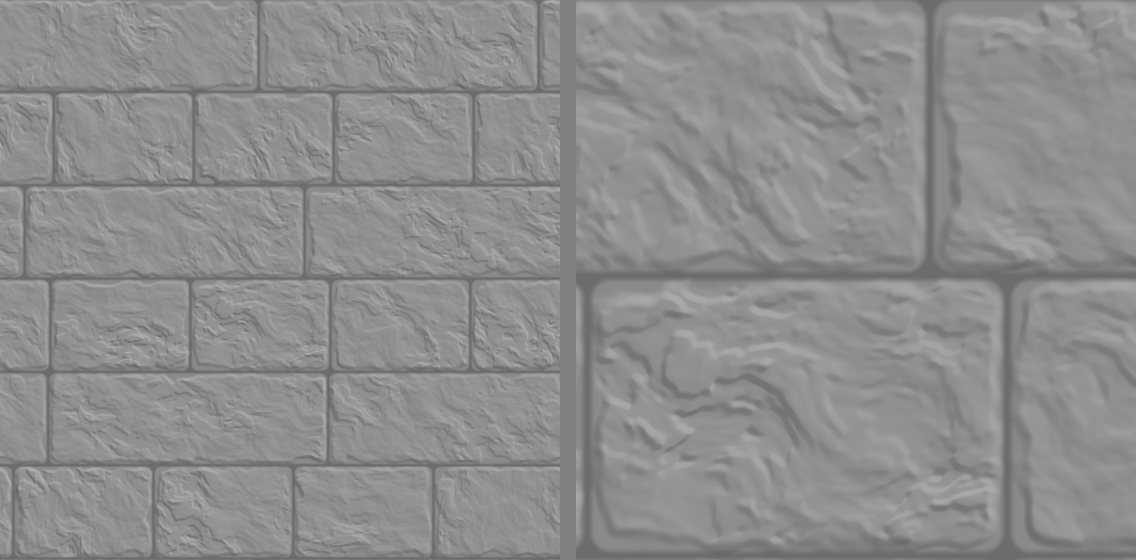
Left, the full canvas; right, a detail of the centre.
Give the GLSL for this texture map, as a three.js fragment shader.

```glsl
// Grey relief of rough stone blocks: six courses, alternating two long and four short blocks.
varying vec2 vUv;

const float COURSES = 6.0;
const float SEAM_SHIFT = 0.0025;
const vec3 LONG_OFFSETS = vec3(0.462, 0.044, 0.086);
const vec3 SHORT_OFFSETS = vec3(0.096, 0.090, 0.024);
const vec2 LIGHT_DIR = vec2(0.6, 0.8);
const float SAMPLE_STEP = 0.0021;

struct Block {
  vec2 local;    // position from the block centre
  vec2 halfSize;
  vec2 id;
};

vec2 hash2(vec2 p) {
  return fract(sin(vec2(dot(p, vec2(127.1, 311.7)), dot(p, vec2(269.5, 183.3)))) * 43758.55);
}

float cornerSlope(vec2 cell, vec2 corner, vec2 f) {
  float angle = 6.2832 * hash2(cell + corner).x;
  return dot(vec2(cos(angle), sin(angle)), f - corner);
}

float gradientNoise(vec2 p) {
  vec2 cell = floor(p), f = fract(p);
  vec2 s = f * f * f * (f * (f * 6.0 - 15.0) + 10.0);
  float low = mix(cornerSlope(cell, vec2(0.0), f), cornerSlope(cell, vec2(1.0, 0.0), f), s.x);
  float high = mix(cornerSlope(cell, vec2(0.0, 1.0), f), cornerSlope(cell, vec2(1.0), f), s.x);
  return mix(low, high, s.y);
}

float fbm(vec2 p) {
  float sum = 0.0, amplitude = 1.0;
  for (int i = 0; i < 4; i++) {
    sum += amplitude * gradientNoise(p);
    p = mat2(1.6, 1.2, -1.2, 1.6) * p + 7.3;
    amplitude *= 0.5;
  }
  return sum;
}

vec2 rotate(vec2 p, float angle) {
  float c = cos(angle), s = sin(angle);
  return vec2(c * p.x - s * p.y, s * p.x + c * p.y);
}

float roundedBox(vec2 p, vec2 halfSize, float radius) {
  vec2 q = abs(p) - halfSize + radius;
  return length(max(q, 0.0)) + min(max(q.x, q.y), 0.0) - radius;
}

// Courses are counted from the top; columns wrap around the canvas.
Block findBlock(vec2 uv) {
  float v = fract(1.0 - uv.y + SEAM_SHIFT) * COURSES;
  float row = floor(v);
  bool isLong = mod(row, 2.0) < 0.5;
  float width = isLong ? 0.5 : 0.25;
  vec3 chosen = vec3(equal(vec3(0.0, 1.0, 2.0), vec3(floor(row * 0.5))));
  float u = (uv.x - dot(isLong ? LONG_OFFSETS : SHORT_OFFSETS, chosen)) / width;
  vec2 local = vec2((fract(u) - 0.5) * width, (0.5 - fract(v)) / COURSES);
  return Block(local, 0.5 * vec2(width, 1.0 / COURSES), vec2(mod(floor(u), 1.0 / width), row));
}

// Rises from 0 in the joint to 1 on the face, with chipped borders.
float blockBody(Block b, vec2 seed) {
  float edge = roundedBox(b.local, b.halfSize - 0.001, 0.018);
  float chips = 0.009 * smoothstep(0.0, 0.5, gradientNoise(b.local * 21.0 + seed));
  chips += 0.005 * max(0.0, 0.2 + gradientNoise(b.local * 62.0 + seed));
  return smoothstep(0.0, 0.008, -edge - chips);
}

// Split-stone layers: warped diagonal terraces that fade in and out.
float stoneFace(vec2 p, vec2 seed, vec2 variation) {
  vec2 bend = vec2(gradientNoise(p * 16.0 + seed), gradientNoise(p * 16.0 - seed));
  vec2 grain = rotate(p + 0.02 * bend, 0.75 + 1.1 * (variation.x - 0.5));
  float layers = fbm(grain * vec2(15.0, 25.0) + seed);
  float t = layers * 2.5;
  float terrace = floor(t) + smoothstep(0.32, 0.68, fract(t));
  float rough = smoothstep(-0.3, 0.35, gradientNoise(p * 9.0 + seed.yx));
  return 1.2 * layers + mix(0.7, 1.3, variation.y) * rough * terrace;
}

float reliefHeight(vec2 uv) {
  Block b = findBlock(uv);
  vec2 variation = hash2(b.id + 3.7);
  vec2 seed = 40.0 * hash2(b.id + 11.3);
  return blockBody(b, seed) * (1.3 + stoneFace(b.local, seed, variation));
}

void main() {
  // Light from the upper right, taken as the slope along its direction
  vec2 reach = SAMPLE_STEP * LIGHT_DIR;
  float slope = reliefHeight(vUv - reach) - reliefHeight(vUv + reach);
  float lit = slope / (1.0 + 0.55 * abs(slope));
  float tone = 0.567 + lit * (slope < 0.0 ? 0.145 : 0.12);

  // Soft dark joints, a little deeper where the border is chipped
  Block b = findBlock(vUv);
  float edge = roundedBox(b.local, b.halfSize, 0.014);
  float joint = 1.0 - smoothstep(0.0, 0.005, -edge);
  float hollow = 1.0 - blockBody(b, 40.0 * hash2(b.id + 11.3));
  tone -= 0.12 * joint + 0.025 * hollow;

  gl_FragColor = vec4(vec3(clamp(tone, 0.28, 0.72)), 1.0);
}
```
